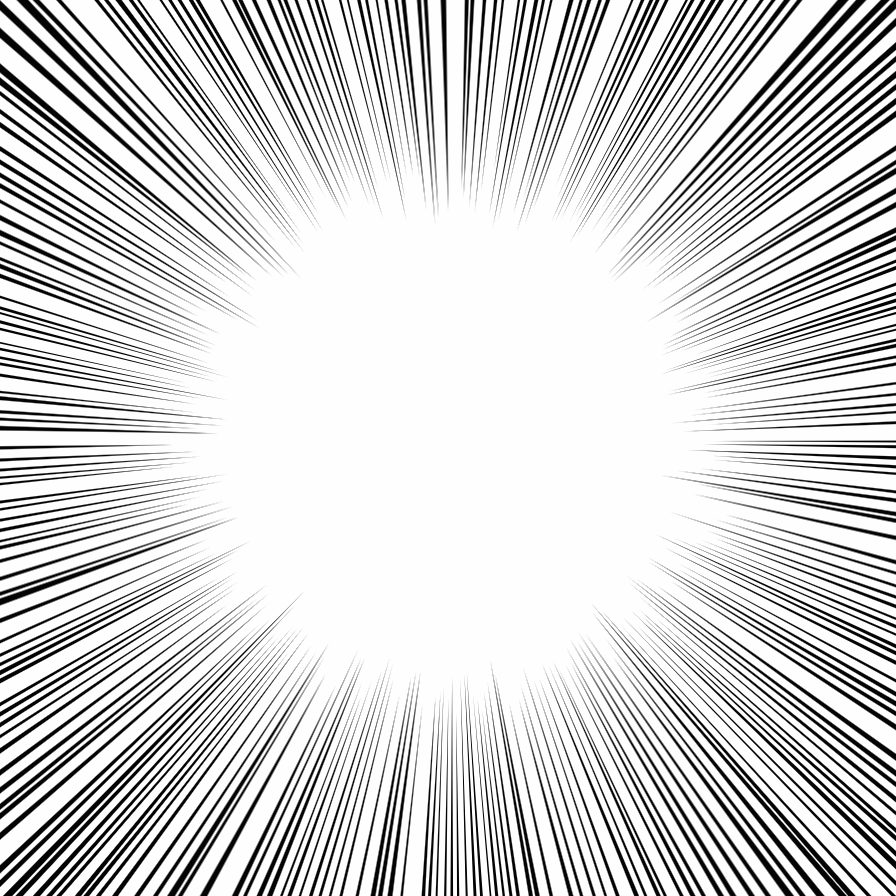
Give the GLSL for this background, as a Shadertoy shader.

```glsl
// Black tapered speed lines radiating in clumps around an empty white centre.

const float TAU = 6.2831853;
const float CLUMPS = 52.0;
const float LINES_PER_CLUMP = 6.0;
const vec3 PAPER = vec3(0.995);
const vec3 INK = vec3(0.015);

float hash(float n, float seed) {
    return fract(sin(n * 12.9898 + seed * 78.233) * 43758.5453);
}

// Layered sines with whole frequencies keep the uneven spacing seamless.
float unevenTurn(float turn) {
    float angle = turn * TAU;
    return turn + 0.0030 * sin(angle * 7.0 + 1.3)
                + 0.0016 * sin(angle * 17.0 + 4.0);
}

// Share of one pixel covered by a band centred on zero.
float bandCoverage(float distanceAcross, float halfWidth, float pixel) {
    float upper = min(distanceAcross + 0.5 * pixel, halfWidth);
    float lower = max(distanceAcross - 0.5 * pixel, -halfWidth);
    return clamp((upper - lower) / pixel, 0.0, 1.0);
}

// Radius where a line starts: the middle of each clump reaches furthest in.
float tipRadius(float id, float clump, float place) {
    float fromMiddle = abs(place - 0.5 * LINES_PER_CLUMP) / LINES_PER_CLUMP;
    return 0.228 + 0.022 * hash(clump, 2.0)
         + 0.075 * fromMiddle + 0.045 * hash(id, 3.0);
}

float speedLine(float id, float slot, float radius, float slotCount, float pixel) {
    float clump = floor(id / LINES_PER_CLUMP);
    float place = mod(id, LINES_PER_CLUMP);

    // Most clumps are parted by a missing line.
    if (place < 0.5 && hash(clump, 1.0) < 0.65) return 0.0;

    float tip = tipRadius(id, clump, place);
    float jitter = 0.55 * (hash(id, 4.0) - 0.5);
    float skew = 1.4 * (hash(id, 5.0) - 0.5) * (radius - 0.45);
    float across = (slot - 0.5 - jitter - skew) * radius * TAU / slotCount;
    float slope = mix(0.0050, 0.0096, hash(id, 6.0));
    float halfWidth = slope * max(radius - tip, 0.0);
    return bandCoverage(across, halfWidth, pixel);
}

float speedLines(vec2 point, float pixel) {
    float slotCount = CLUMPS * LINES_PER_CLUMP;
    float radius = length(point);
    float turn = atan(point.y, point.x) / TAU + 0.5;
    float position = unevenTurn(turn) * slotCount;
    float cell = floor(position);
    float blank = 1.0;

    // Neighbouring slots are included because lines may lean across them.
    for (int i = -1; i <= 1; i++) {
        float neighbour = cell + float(i);
        float id = mod(neighbour, slotCount);
        blank *= 1.0 - speedLine(id, position - neighbour, radius, slotCount, pixel);
    }
    return 1.0 - blank;
}

void mainImage(out vec4 fragColor, in vec2 fragCoord) {
    vec2 uv = fragCoord / iResolution.xy;
    vec2 centre = vec2(0.505, 0.508);
    vec2 aspect = vec2(iResolution.x / iResolution.y, 1.0);
    float pixel = 1.25 / iResolution.y;

    float ink = speedLines((uv - centre) * aspect, pixel);
    fragColor = vec4(mix(PAPER, INK, ink), 1.0);
}
```
